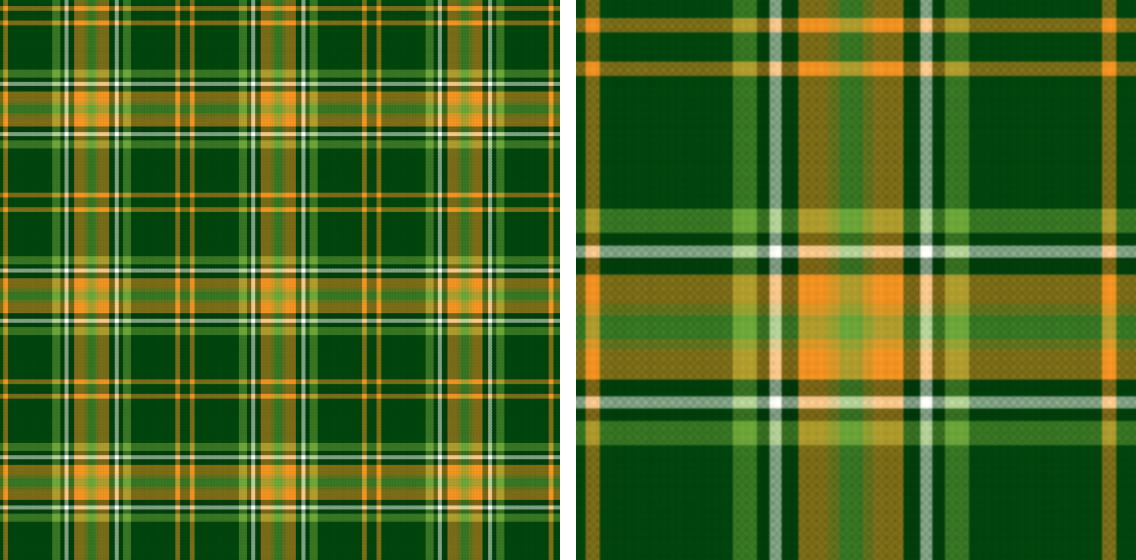
Left: the whole. Right: its middle third, enlarged.
This pattern is drawn by a Shadertoy shader. Its source:

```glsl
// Green tartan cloth with gold, leaf green and white stripes, three repeats each way.

const float REPEATS = 3.0;
const float THREADS = 192.0; // per canvas side, a whole multiple of REPEATS

float hash(float n) {
    n = fract(n * 0.1031);
    n *= n + 33.33;
    return fract(n * (n + n));
}

// Coverage of the stripe between two distances from the mirror line
float stripe(float d, float inner, float outer, float soft) {
    return clamp((d - inner) / soft + 0.5, 0.0, 1.0)
         - clamp((d - outer) / soft + 0.5, 0.0, 1.0);
}

// Yarn colour along one axis; a repeat is 256 units wide and mirrored about its centre
vec3 sett(float t, float centre, float soft) {
    float d = abs(fract(t - centre + 0.5) - 0.5) * 256.0;
    vec3 gold = vec3(0.95, 0.575, 0.13);
    vec3 leaf = vec3(0.42, 0.645, 0.22);

    vec3 yarn = vec3(0.005, 0.265, 0.05);
    yarn = mix(yarn, vec3(0.0, 0.215, 0.035), stripe(d, 24.0, 43.0, soft));
    yarn = mix(yarn, leaf, stripe(d, 43.0, 54.0, soft));
    yarn = mix(yarn, vec3(0.98, 0.98, 0.96), stripe(d, 31.7, 37.2, soft));
    yarn = mix(yarn, gold, stripe(d, -9.0, 24.0, soft));
    yarn = mix(yarn, mix(gold, leaf, 0.4), stripe(d, -9.0, 10.5, soft));
    yarn = mix(yarn, leaf, stripe(d, -9.0, 5.5, soft));
    return mix(yarn, gold, stripe(d, 114.8, 121.3, soft));
}

void mainImage(out vec4 fragColor, in vec2 fragCoord) {
    vec2 uv = fragCoord / iResolution.xy;
    vec2 soft = max(256.0 * REPEATS / iResolution.xy, 1.2);

    // Warp and weft yarns
    vec3 warp = sett(uv.x * REPEATS, 0.491, soft.x);
    vec3 weft = sett(uv.y * REPEATS, 0.416, soft.y);

    // Fine weave, faded out where threads become too small to resolve
    float detail = 1.0 - smoothstep(0.35, 0.6, THREADS / min(iResolution.x, iResolution.y));
    vec2 wave = cos(6.2831853 * THREADS * uv);
    vec3 cloth = mix(warp, weft, 0.5 + 0.05 * detail * wave.x * wave.y);

    // Slight unevenness from thread to thread
    vec2 thread = mod(floor(uv * THREADS), THREADS);
    float uneven = hash(thread.x + 7.0) + hash(thread.y + 311.0) - 1.0;
    cloth *= 1.0 + detail * (0.025 * uneven + 0.015 * (wave.x + wave.y));

    fragColor = vec4(clamp(cloth, 0.0, 1.0), 1.0);
}
```
